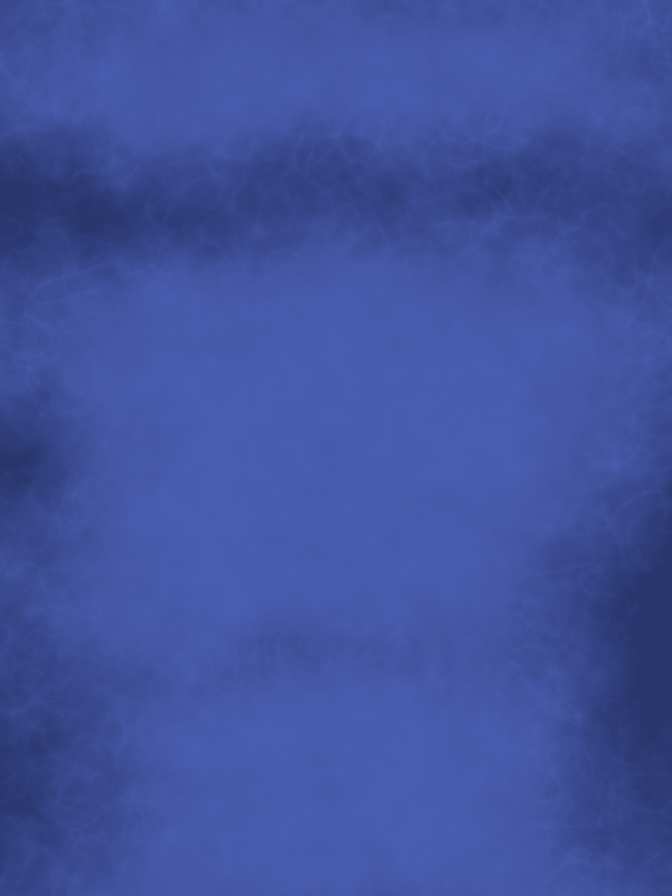
This texture is drawn by a Shadertoy shader. Its source:

```glsl
// Mottled blue backdrop: broad soft shadows lie over a lighter centre.
// Gaussian patches set the shade, cloud noise frays their borders, and
// warped ridged noise lays fine pale fibres over the darker parts.

float hash(vec2 p) {
    return fract(sin(dot(p, vec2(127.1, 311.7))) * 43758.5453);
}

float noise(vec2 p) {
    vec2 i = floor(p), f = fract(p);
    f = f * f * (3.0 - 2.0 * f);
    return mix(mix(hash(i), hash(i + vec2(1, 0)), f.x),
               mix(hash(i + vec2(0, 1)), hash(i + vec2(1, 1)), f.x), f.y);
}

mat2 turn(float a) {
    return mat2(cos(a), -sin(a), sin(a), cos(a));
}

float clouds(vec2 p) {
    float sum = 0.0, amp = 0.5;
    for (int i = 0; i < 5; i++) {
        sum += amp * noise(p);
        p = turn(0.65) * p * 2.03 + 17.3;
        amp *= 0.55;
    }
    return sum / 1.055;
}

// Thin curved threads along the mid level of several turned noise fields
float fibres(vec2 p) {
    float sum = 0.0;
    for (int i = 0; i < 4; i++) {
        float k = float(i);
        vec2 q = turn(k * 0.8 + 0.3) * p * vec2(24.0, 42.0) * (1.0 + 0.25 * k) + k * 31.7;
        q += 0.8 * noise(q * 0.7 + 9.0);
        float ridge = 1.0 - abs(2.0 * noise(q) - 1.0);
        sum += pow(ridge, 7.0) * noise(q * 0.4 + 5.0);
    }
    return sum * 0.5;
}

float patchAt(vec2 uv, vec2 centre, vec2 radius) {
    vec2 d = (uv - centre) / radius;
    return exp(-dot(d, d));
}

void mainImage(out vec4 fragColor, in vec2 fragCoord) {
    vec2 uv = fragCoord / iResolution.xy;
    vec2 p = fragCoord / iResolution.y;

    // Uneven borders for the broad shadows
    vec2 w = uv + 0.13 * (vec2(clouds(p * 5.0), clouds(p * 5.0 + 40.0)) - 0.5);

    // Upper band, side shadows and faint lower patches
    float shade = 0.03 + 0.36 * pow(abs(2.0 * uv.x - 1.0), 4.0);
    shade += 0.50 * patchAt(w, vec2(0.55, 0.77), vec2(0.75, 0.075));
    shade += 0.42 * patchAt(w, vec2(0.10, 0.78), vec2(0.25, 0.065));
    shade += 0.18 * patchAt(w, vec2(0.75, 0.76), vec2(0.18, 0.07));
    shade += 0.62 * patchAt(w, vec2(0.00, 0.47), vec2(0.12, 0.09));
    shade += 0.80 * patchAt(w, vec2(1.02, 0.30), vec2(0.17, 0.12));
    shade += 0.40 * patchAt(w, vec2(0.92, 0.15), vec2(0.14, 0.12));
    shade += 0.62 * patchAt(w, vec2(0.00, 0.12), vec2(0.18, 0.14));
    shade += 0.25 * patchAt(w, vec2(0.45, 0.26), vec2(0.32, 0.05));
    shade += 0.22 * patchAt(w, vec2(0.50, 1.02), vec2(0.50, 0.07));
    shade += 0.20 * patchAt(w, vec2(0.55, -0.01), vec2(0.35, 0.04));

    // Mottling and fibres are strongest between light and dark
    float midtone = smoothstep(0.0, 0.4, shade) * (1.0 - 0.5 * smoothstep(0.6, 1.1, shade));
    shade += (clouds(p * 16.0) - 0.5) * (0.14 + 0.38 * midtone);
    shade += (clouds(p * 60.0 + 70.0) - 0.5) * (0.09 + 0.17 * midtone);
    shade -= (fibres(p) - 0.16) * (0.03 + 0.24 * midtone);
    shade = clamp(shade, 0.0, 1.0);

    vec3 lightBlue = vec3(0.290, 0.362, 0.690);
    vec3 darkBlue = vec3(0.158, 0.212, 0.430);
    fragColor = vec4(mix(lightBlue, darkBlue, shade), 1.0);
}
```
